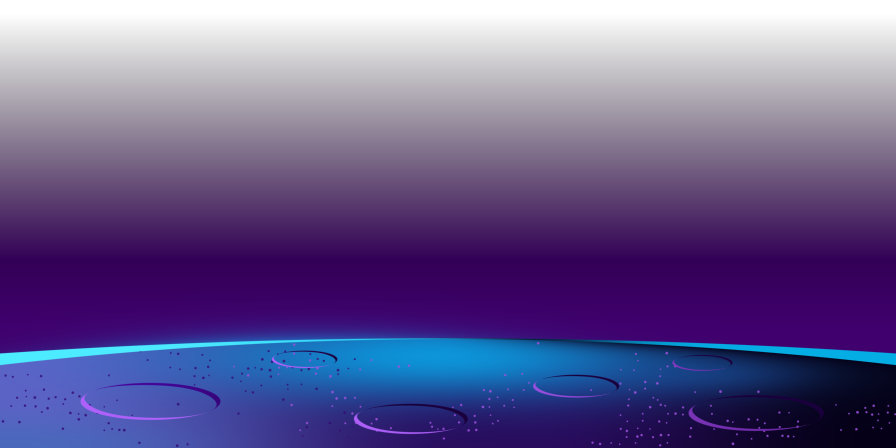
Reproduce this background procedurally as a WebGL 2 fragment shader.

```glsl
#version 300 es
precision highp float;
// A white-to-violet sky above the curved horizon of a cratered planet.
// Two parabolas bound the bright rim; the ground blends soft light pools,
// crescent-edged elliptical craters and noise-clustered specks.

uniform vec2 u_resolution;
out vec4 outColor;

#define HORIZON 0.245
#define RIM_CURVE 0.034
#define GROUND_CURVE 0.058
#define CRATER_FLATNESS 0.265
#define SPECK_CELL 0.017
#define SPECK_DENSITY 0.65
#define DUSK_HIGH vec3(0.20, 0.00, 0.34)
#define DUSK_LOW vec3(0.25, 0.00, 0.43)
#define RIM_LEFT vec3(0.30, 0.92, 1.00)
#define RIM_RIGHT vec3(0.02, 0.68, 0.90)
#define LIT_BLUE vec3(0.05, 0.58, 0.85)
#define NIGHT vec3(0.02, 0.00, 0.09)

// Crater centre x, y and horizontal radius, in canvas heights
const vec3 CRATERS[6] = vec3[6](
  vec3(0.336, 0.104, 0.156), vec3(0.680, 0.198, 0.073),
  vec3(0.917, 0.065, 0.127), vec3(1.286, 0.138, 0.096),
  vec3(1.568, 0.190, 0.067), vec3(1.688, 0.078, 0.151));

vec2 hash2(vec2 p) {
  vec3 q = fract(p.xyx * vec3(0.1031, 0.1030, 0.0973));
  q += dot(q, q.yzx + 33.33);
  return fract((q.xx + q.yz) * q.zy);
}

float gradientNoise(vec2 p) {
  vec2 i = floor(p), f = fract(p);
  vec2 u = f * f * (3.0 - 2.0 * f);
  vec2 e = vec2(0.0, 1.0);
  float a = dot(hash2(i) * 2.0 - 1.0, f);
  float b = dot(hash2(i + e.yx) * 2.0 - 1.0, f - e.yx);
  float c = dot(hash2(i + e.xy) * 2.0 - 1.0, f - e.xy);
  float d = dot(hash2(i + e.yy) * 2.0 - 1.0, f - e.yy);
  return mix(mix(a, b, u.x), mix(c, d, u.x), u.y);
}

// Soft elliptical pool of light
float pool(vec2 p, vec2 center, vec2 size) {
  vec2 q = (p - center) / size;
  return exp(-dot(q, q));
}

vec3 skyColor(vec2 p, float rimY) {
  float white = clamp((p.y - 0.42) / 0.55, 0.0, 1.0);
  vec3 dusk = mix(DUSK_LOW, DUSK_HIGH, smoothstep(0.25, 0.43, p.y));
  vec3 col = white + dusk * (1.0 - white) * (1.0 - white);
  // Atmospheric glow, strongest left of centre
  float glow = exp(-max(p.y - rimY, 0.0) / 0.022) * pool(p, vec2(0.62, p.y), vec2(0.46, 1.0));
  return mix(col, vec3(0.12, 0.45, 0.78), 0.75 * glow);
}

vec3 groundColor(vec2 p, float depth) {
  vec3 violet = mix(vec3(0.37, 0.38, 0.77), vec3(0.16, 0.04, 0.36), smoothstep(0.05, 1.05, p.x));
  vec3 col = mix(violet, NIGHT, smoothstep(1.2, 1.95, p.x));
  col = mix(col, vec3(0.25, 0.42, 0.72), 0.7 * pool(p, vec2(0.0), vec2(0.5, 0.07)));
  col = mix(col, LIT_BLUE, pool(p, vec2(0.98, 0.205), vec2(0.58, 0.095)));
  col = mix(col, vec3(0.10, 0.32, 0.62), 0.5 * pool(p, vec2(1.58, 0.165), vec2(0.22, 0.04)));
  // Shadow tucked under the right-hand rim
  float shadow = exp(-max(depth, 0.0) / 0.014) * smoothstep(0.95, 1.5, p.x);
  return mix(col, NIGHT, 0.9 * shadow);
}

// Crescents swell toward the upper right (dark) and lower left (light)
vec3 addCrater(vec3 col, vec2 p, vec3 crater, float px) {
  vec2 q = (p - crater.xy) / (crater.z * vec2(1.0, CRATER_FLATNESS));
  float r = length(q);
  float side = dot(q / max(r, 0.001), normalize(vec2(0.55, 0.83)));
  float width = 0.13 * smoothstep(0.05, 1.0, abs(side));
  float aa = px * length(q / vec2(1.0, CRATER_FLATNESS)) / (crater.z * max(r, 0.001));
  float ring = smoothstep(-aa, aa, r - 1.0 + width) * (1.0 - smoothstep(-aa, aa, r - 1.0));
  ring *= smoothstep(0.0, 0.2, abs(side));
  float right = smoothstep(0.4, 1.9, p.x);
  vec3 dark = mix(vec3(0.27, 0.02, 0.60), vec3(0.10, 0.00, 0.24), smoothstep(0.3, 0.8, p.x));
  vec3 light = mix(vec3(0.68, 0.38, 0.98), vec3(0.40, 0.14, 0.62), right * right);
  return mix(col, side > 0.0 ? dark : light, ring);
}

vec3 addSpecks(vec3 col, vec2 p, float px) {
  vec2 cell = floor(p / SPECK_CELL);
  vec2 pick = hash2(cell + 17.0);
  vec2 center = (cell + 0.2 + 0.6 * hash2(cell)) * SPECK_CELL;
  float cluster = smoothstep(-0.05, 0.5, gradientNoise(center * vec2(4.0, 9.0) + 3.0));
  cluster += 0.35 * pool(center, vec2(0.08, 0.12), vec2(0.16, 0.06));
  cluster += 0.55 * pool(center, vec2(0.76, 0.07), vec2(0.09, 0.04));
  cluster += 0.70 * pool(center, vec2(1.49, 0.08), vec2(0.10, 0.05));
  float present = step(pick.x, SPECK_DENSITY * cluster);
  float radius = mix(0.0015, 0.0030, hash2(cell + 53.0).x);
  float dot1 = 1.0 - smoothstep(-px, px, length(p - center) - radius);
  float bright = step(pick.y, smoothstep(0.3, 1.1, p.x));
  vec3 tint = mix(vec3(0.20, 0.05, 0.46), vec3(0.62, 0.32, 0.88), bright);
  return mix(col, tint, 0.85 * present * dot1);
}

void main() {
  vec2 p = (gl_FragCoord.xy - 0.5 * u_resolution) / u_resolution.y + vec2(1.0, 0.5);
  float px = 0.75 / u_resolution.y;
  float bend = (p.x - 1.0) * (p.x - 1.0);
  float rimY = HORIZON - RIM_CURVE * bend;
  float groundY = HORIZON - 0.002 - GROUND_CURVE * bend;

  vec3 ground = groundColor(p, groundY - p.y);
  ground = addSpecks(ground, p, px);
  for (int i = 0; i < 6; i++) ground = addCrater(ground, p, CRATERS[i], px);

  // Layer sky, tapering rim and ground
  vec3 rim = mix(RIM_LEFT, RIM_RIGHT, smoothstep(0.3, 1.4, p.x));
  rim = mix(rim, NIGHT, 0.8 * pool(p, vec2(1.2, p.y), vec2(0.2, 1.0)));
  vec3 col = mix(rim, skyColor(p, rimY), smoothstep(-px, px, p.y - rimY));
  col = mix(ground, col, smoothstep(-px, px, p.y - groundY));
  outColor = vec4(col, 1.0);
}
```
